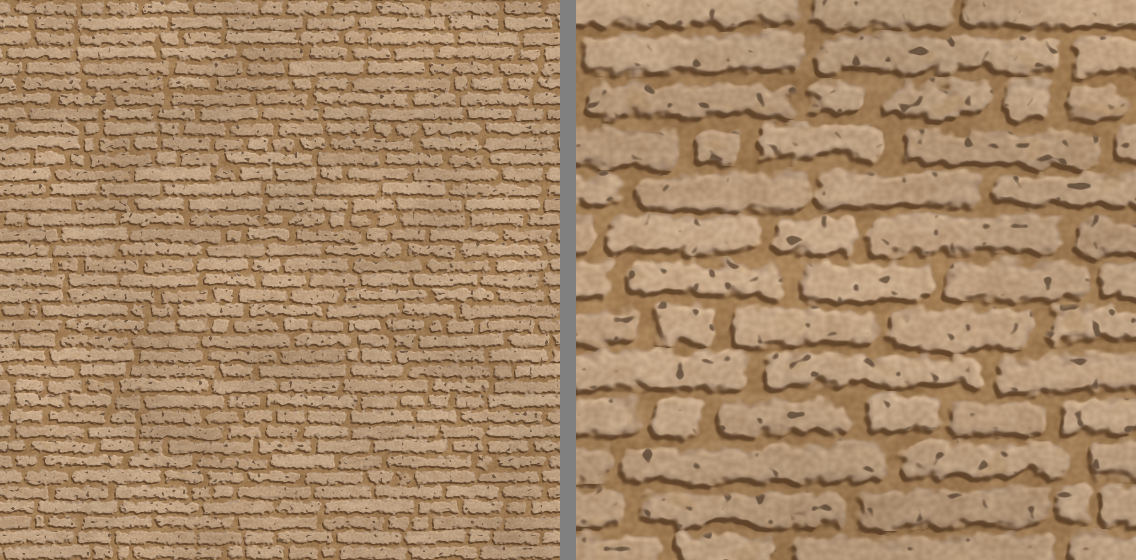
Left: the whole. Right: its middle third, enlarged.
Reproduce this texture procedurally as a WebGL 2 fragment shader.

```glsl
#version 300 es
precision highp float;
// Weathered wall of thin, long clay bricks in 37 courses with deep sandy joints.
// Each course has jittered, sometimes split bricks; a rough height field is
// compared with itself toward the light to give shaded edges and cast shadows.

uniform vec2 u_resolution;
out vec4 fragColor;

const vec2 GRID = vec2(8.0, 37.0); // bricks before splitting, courses

float hash(vec2 p) {
  vec3 q = fract(p.xyx * vec3(0.1031, 0.1030, 0.0973));
  q += dot(q, q.yzx + 33.33);
  return fract((q.x + q.y) * q.z);
}

// Gradient noise that tiles over the canvas; freq counts cells across and up.
float gradientAt(vec2 cell, vec2 offset, vec2 freq) {
  float angle = 6.2832 * hash(mod(cell, freq) + freq.yx * 0.37);
  return dot(vec2(cos(angle), sin(angle)), offset);
}

float noise(vec2 uv, vec2 freq) {
  vec2 p = uv * freq, i = floor(p), f = p - i;
  vec2 w = f * f * f * (f * (f * 6.0 - 15.0) + 10.0);
  vec2 e = vec2(1.0, 0.0);
  float low = mix(gradientAt(i, f, freq), gradientAt(i + e, f - e, freq), w.x);
  float high = mix(gradientAt(i + e.yx, f - e.yx, freq),
                   gradientAt(i + 1.0, f - 1.0, freq), w.x);
  return mix(low, high, w.y);
}

// Jittered joint position to the left of a brick, in column units.
float joint(float column, float row) {
  return column + 0.56 * (hash(vec2(mod(column, GRID.x), row + 5.0)) - 0.5);
}

// Returns signed distance in course heights, brick tone and brick wear.
vec3 brick(vec2 uv) {
  vec2 p = uv * GRID;
  p.y += 0.16 * noise(uv, vec2(9.0, 14.0)) + 0.12 * noise(uv, vec2(34.0, 40.0));
  float course = floor(p.y), row = mod(course, GRID.y);
  float x = p.x + hash(vec2(row, 71.0));
  float column = floor(x);
  if (x < joint(column, row)) column -= 1.0;
  else if (x > joint(column + 1.0, row)) column += 1.0;
  float left = joint(column, row), right = joint(column + 1.0, row);
  vec2 id = vec2(mod(column, GRID.x), row);

  // Some bricks break into a short and a long piece.
  if (hash(id + 19.0) > 0.74) {
    float cut = mix(left, right, mix(0.25, 0.65, hash(id + 37.0)));
    if (x < cut) right = cut;
    else { left = cut; id += 0.5; }
  }

  float tone = hash(id + 53.0), wear = hash(id + 83.0);
  float aspect = GRID.y / GRID.x;
  vec2 center = vec2((left + right) * 0.5, course + 0.5 + 0.10 * (tone - 0.5));
  vec2 d = (vec2(x, p.y) - center) * vec2(aspect, 1.0);
  d.y += d.x * 0.035 * (wear - 0.5);
  vec2 halfSize = vec2((right - left) * 0.5 * aspect - mix(0.10, 0.26, wear),
                       mix(0.39, 0.32, wear * wear));
  vec2 q = abs(d) - halfSize + 0.17;
  float dist = length(max(q, 0.0)) + min(max(q.x, q.y), 0.0) - 0.17;

  // Chipped outline, stronger on worn bricks.
  dist += mix(0.13, 0.30, wear) * noise(uv, vec2(72.0, 86.0));
  dist += 0.13 * noise(uv, vec2(150.0, 170.0));
  return vec3(dist, tone, wear);
}

float height(vec2 uv, float dist) {
  float body = smoothstep(0.09, -0.13, dist);
  float grit = 0.17 * noise(uv, vec2(170.0, 210.0));
  return body + grit * mix(0.8, 1.0, body);
}

void main() {
  vec2 uv = gl_FragCoord.xy / u_resolution;
  vec3 b = brick(uv);
  float face = smoothstep(0.06, -0.07, b.x);
  float h = height(uv, b.x);

  // The light comes from the upper right.
  vec2 nearUv = uv + vec2(0.0020, 0.0026), farUv = uv + vec2(0.0032, 0.0052);
  float nearRise = height(nearUv, brick(nearUv).x) - h;
  float farRise = height(farUv, brick(farUv).x) - h;

  float broad = noise(uv, vec2(6.0, 7.0));
  float blotch = noise(uv, vec2(42.0, 64.0));
  float grain = noise(uv, vec2(230.0, 250.0));

  // Ochre mortar and paler clay, tinted from brick to brick.
  vec3 mortar = mix(vec3(0.55, 0.41, 0.26), vec3(0.67, 0.53, 0.37),
                    clamp(0.55 + 0.6 * blotch + 0.5 * grain, 0.0, 1.0));
  vec3 clay = mix(vec3(0.67, 0.55, 0.43), vec3(0.77, 0.66, 0.54),
                  clamp(0.35 + 0.5 * b.y + 0.7 * blotch + 0.3 * broad, 0.0, 1.0));
  clay += 0.07 * grain;

  // Grey patina gathers in patches along the rims.
  float rim = smoothstep(-0.20, 0.0, b.x) * smoothstep(-0.25, 0.35, blotch);
  clay = mix(clay, vec3(0.56, 0.46, 0.39), 0.65 * rim);
  clay = mix(clay, mortar, 0.5 * smoothstep(0.15, 0.45, blotch) * b.z);
  vec3 color = mix(mortar, clay, face);

  // Shadowed lower left edges, then soft light on the opposite ones.
  float shade = smoothstep(0.10, 0.95, max(nearRise, 0.0) + 0.25 * max(farRise, 0.0));
  vec3 shadow = mix(vec3(0.35, 0.24, 0.14), vec3(0.43, 0.34, 0.27), face);
  color = mix(color, shadow, 0.88 * shade);
  color += vec3(0.07, 0.065, 0.055) * clamp(-nearRise, 0.0, 1.0) * face;

  // Sparse dark pits in the clay.
  float pit = smoothstep(0.40, 0.55, noise(uv, vec2(105.0, 125.0)) + 0.12 * b.z);
  color = mix(color, vec3(0.33, 0.25, 0.18), 0.75 * pit * face);
  color *= 1.0 + 0.07 * broad;
  fragColor = vec4(clamp(color, 0.0, 1.0), 1.0);
}
```
